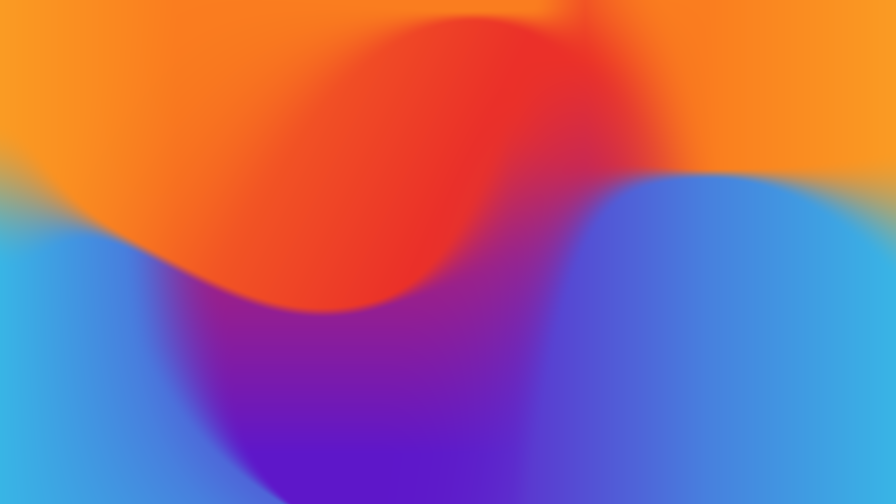
Write a WebGL 1 fragment shader that draws this background.

```glsl
precision highp float;
// Flowing colour gradient: a warm red-orange lobe hangs over a violet valley,
// with a sky-blue hill on the right and a blue slope on the left.
// Each layer is a colour ramp masked by a curve whose blur varies along it.

uniform vec2 u_resolution;

// Colours
const vec3 AMBER   = vec3(0.98, 0.63, 0.14);
const vec3 ORANGE  = vec3(0.98, 0.49, 0.12);
const vec3 RED     = vec3(0.92, 0.19, 0.16);
const vec3 MAGENTA = vec3(0.66, 0.13, 0.48);
const vec3 VIOLET  = vec3(0.37, 0.09, 0.79);
const vec3 INDIGO  = vec3(0.36, 0.20, 0.81);
const vec3 BLUE    = vec3(0.28, 0.50, 0.87);
const vec3 SKY     = vec3(0.22, 0.71, 0.90);

// Layout, in units of the canvas height
const vec2 LOBE_BOTTOM = vec2(0.64, 0.38);
const vec2 LOBE_TOP    = vec2(0.9375, 0.968);
const vec2 HILL_TOP    = vec2(1.41, 0.655);
const float EDGE_BLUR  = 0.012;
const float MAX_BLUR   = 0.14;

// Three-stop colour ramp over t = 0..1, with the middle stop at m
vec3 ramp(vec3 a, vec3 b, vec3 c, float m, float t) {
  vec3 lower = mix(a, b, clamp(t / m, 0.0, 1.0));
  return mix(lower, c, clamp((t - m) / (1.0 - m), 0.0, 1.0));
}

// Soft coverage of the positive side of a signed distance
float cover(float d, float blur) {
  return smoothstep(-blur, blur, d);
}

// Distance above a height curve, corrected for its slope
float above(float y, float height, float slope) {
  return (y - height) / sqrt(1.0 + slope * slope);
}

// Lower edge of the warm lobe: a bell on the left, a steep bowl on the right
float lobeMask(vec2 p) {
  float u = p.x - LOBE_BOTTOM.x;
  float u2 = u * u;
  float bell = exp(-u2 / 0.206);
  float rise = u < 0.0 ? 0.27 * (1.0 - bell) : 1.3 * u2 + 4.0 * u2 * u2;
  float slope = u < 0.0 ? 2.62 * u * bell : 2.6 * u + 16.0 * u2 * u;
  float blur = EDGE_BLUR + 0.13 * exp(-p.x * p.x / 0.016)
             + 0.14 * smoothstep(0.75, 1.25, p.x);
  return cover(above(p.y, LOBE_BOTTOM.y + rise, slope), blur);
}

// Right hill: quartic fall on the left, gentle fall on the right
float hillMask(vec2 p) {
  float u = p.x - HILL_TOP.x;
  float u2 = u * u;
  float fall = u < 0.0 ? 17.0 * u2 * u2 : 0.6 * u2;
  float slope = u < 0.0 ? 68.0 * u2 * u : 1.2 * u;
  float blur = min(EDGE_BLUR + 0.8 * u2, MAX_BLUR);
  return cover(-above(p.y, HILL_TOP.y - fall, slope), blur);
}

// Orange field with amber corners and the red arch inside it
vec3 warmColor(vec2 p) {
  float corner = max(1.0 - p.x / 0.35, (p.x - 1.4) / 0.38);
  vec3 field = mix(ORANGE, AMBER, 0.85 * clamp(corner, 0.0, 1.0));
  float u = p.x - LOBE_TOP.x;
  float arch = cover(LOBE_TOP.y - 0.88 * u * u - p.y, EDGE_BLUR + 1.2 * u * u);
  arch *= 1.0 - smoothstep(1.12, 1.45, p.x);
  float heat = clamp((p.x + 0.5 * (1.0 - p.y) - 0.28) / 0.8, 0.0, 1.0);
  return mix(field, mix(field, RED, heat), arch);
}

void main() {
  vec2 p = gl_FragCoord.xy / u_resolution.y;
  p.x *= 1.77778 * u_resolution.y / u_resolution.x;

  // Violet valley, warming upwards
  vec3 color = ramp(VIOLET, MAGENTA, RED, 0.51, (p.y - 0.1) / 0.78);

  // Blue slope on the left, crisper towards its foot
  float slopeX = 0.33 + 0.24 * exp(-p.y / 0.17);
  float leftT = 0.3 + 0.7 * (slopeX - p.x) / slopeX;
  float leftBlur = min(EDGE_BLUR + 0.28 * p.y, 0.1);
  color = mix(color, ramp(INDIGO, BLUE, SKY, 0.5, leftT),
              cover(slopeX - p.x, leftBlur));

  // Warm lobe and the orange field fading in on the right
  vec3 warm = warmColor(p);
  float rightField = smoothstep(1.1, 1.42, p.x + 0.3 * (p.y - 0.7));
  color = mix(color, warm, max(lobeMask(p), rightField));

  // Blue hill on the right
  vec3 hill = ramp(INDIGO, BLUE, SKY, 0.5, (p.x - 1.02) / 0.76);
  color = mix(color, hill, hillMask(p));

  gl_FragColor = vec4(color, 1.0);
}
```
